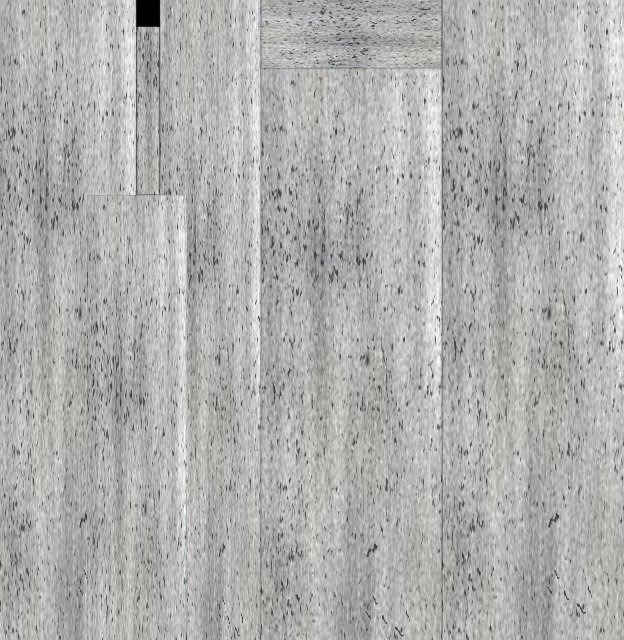
Write a Shadertoy shader that draws this texture.

```glsl
// Whitewashed, weathered wood boards of mixed sizes, with flecked grain and thin seams.

const int PANELS = 7;
const vec3 PAINT = vec3(0.745, 0.745, 0.741);
const vec3 BARE = vec3(0.17, 0.17, 0.17);
const vec3 COOL_TINT = vec3(-0.008, -0.002, 0.010);
const float SEAM_WIDTH = 0.0008;
const float FLECK_DEPTH = 0.80;
const vec2 FLECK_SCALE = vec2(38.0, 36.0);
const float FIBRE_DEPTH = 0.17;
const vec2 KNOT = vec2(0.59, 0.49);
const vec4 HOLE = vec4(0.2187, 0.9583, 0.2560, 1.1);

// Board rectangles: left, bottom, right, top. Later boards lie over earlier ones.
const vec4 BOARD[PANELS] = vec4[PANELS](
    vec4(-1.0, -1.0, 0.2187, 2.0),
    vec4(0.2560, -1.0, 0.4180, 2.0),
    vec4(0.2187, 0.6950, 0.2560, 2.0),
    vec4(0.1390, -1.0, 0.2990, 0.6950),
    vec4(0.4180, -1.0, 0.7080, 0.8930),
    vec4(0.4180, 0.8930, 0.7080, 2.0),
    vec4(0.7080, -1.0, 2.0, 2.0));

// Grain placement: left, top, width, length.
const vec4 GRAIN[PANELS] = vec4[PANELS](
    vec4(0.0, 1.0, 0.218, 1.0),
    vec4(0.256, 0.888, 0.162, 0.92),
    vec4(0.200, 1.15, 0.120, 0.80),
    vec4(0.139, 0.695, 0.160, 1.0),
    vec4(0.418, 0.888, 0.290, 0.92),
    vec4(0.418, 1.0, 0.480, 0.200),
    vec4(0.708, 1.0, 0.292, 1.0));
const float SEAM_DARK[PANELS] = float[PANELS](0.2, 0.25, 0.5, 0.12, 0.2, 0.3, 0.5);

vec2 hash2(vec2 p) {
    p = vec2(dot(p, vec2(127.1, 311.7)), dot(p, vec2(269.5, 183.3)));
    return fract(sin(p) * 43758.545);
}

// Gradient noise, roughly -0.7 to 0.7
float noise(vec2 p) {
    vec2 i = floor(p), f = p - i;
    vec2 u = f * f * f * (f * (f * 6.0 - 15.0) + 10.0);
    vec2 e = vec2(0.0, 1.0);
    float a = dot(hash2(i) * 2.0 - 1.0, f);
    float b = dot(hash2(i + e.yx) * 2.0 - 1.0, f - e.yx);
    float c = dot(hash2(i + e.xy) * 2.0 - 1.0, f - e.xy);
    float d = dot(hash2(i + e.yy) * 2.0 - 1.0, f - e.yy);
    return mix(mix(a, b, u.x), mix(c, d, u.x), u.y);
}

float blob(vec2 q, vec2 centre, vec2 radius) {
    vec2 d = (q - centre) / radius;
    return exp(-dot(d, d));
}

float segment(vec2 p, vec2 a, vec2 b) {
    vec2 pa = p - a, ba = b - a;
    return length(pa - ba * clamp(dot(pa, ba) / dot(ba, ba), 0.0, 1.0));
}

// Knot and a loose group of short cracks
float cracks(vec2 q) {
    float mark = blob(q, KNOT, vec2(0.011, 0.010));
    vec2 p = q * vec2(0.3, 1.0);
    p += 0.008 * vec2(noise(q * 60.0), noise(q * 60.0 + 9.0));
    for (int i = 0; i < 7; i++) {
        vec2 h = hash2(vec2(float(i), 4.7));
        vec2 start = vec2(0.16 + 0.09 * h.x, 0.80 + 0.15 * h.y);
        vec2 run = vec2(0.014 * (h.y - 0.35), 0.008 + 0.010 * h.x);
        mark = max(mark, 1.0 - smoothstep(0.0003, 0.0022, segment(p, start, start + run)));
    }
    return mark;
}

// Board surface; q.x runs across the grain, q.y along it from the top
vec3 wood(vec2 q) {
    vec2 w = q + vec2(0.02 * noise(q * vec2(3.0, 5.0)), 0.0);
    float broad = noise(w * vec2(4.0, 3.0) + 3.0);
    float patches = noise(w * vec2(11.0, 8.0) + 23.0);
    float band = noise(w * vec2(9.0, 1.3) + 17.0);
    float streak = noise(w * vec2(34.0, 5.0)) + 0.7 * noise(w * vec2(75.0, 18.0) + 5.0);
    float fibre = noise(w * vec2(64.0, 70.0) + 31.0) + noise(w * vec2(125.0, 120.0) + 57.0);

    // Worn patches
    float worn = 0.80 * blob(q, vec2(0.50, 0.28), vec2(0.12, 0.10))
               + 0.70 * blob(q, vec2(0.08, 0.24), vec2(0.22, 0.12))
               + 0.80 * blob(q, vec2(0.12, 0.87), vec2(0.13, 0.13))
               + 0.45 * blob(q, vec2(0.68, 0.58), vec2(0.10, 0.10))
               + 0.35 * blob(q, vec2(0.30, 0.45), vec2(0.25, 0.20));
    worn = clamp(worn + 0.24 + 0.5 * broad + 0.7 * patches, 0.0, 1.0);

    // Pale side and a grey groove
    float pale = smoothstep(0.55, 0.85, q.x) * (1.0 - smoothstep(0.35, 0.75, q.y))
               + 0.8 * blob(q, vec2(0.36, 0.78), vec2(0.12, 0.20));
    float groove = blob(q, vec2(0.52, 0.82), vec2(0.06, 0.30));

    float tone = 0.12 * broad + 0.17 * band + 0.10 * streak + FIBRE_DEPTH * fibre
               + 0.07 * pale - 0.11 * groove - 0.12 * worn;
    vec3 col = PAINT + tone + COOL_TINT * clamp(3.0 * noise(w * vec2(5.0, 2.5) + 41.0), -0.8, 1.0);

    // Dark flecks of several sizes, denser where worn
    float fleck = 0.7 * noise(w * FLECK_SCALE) + 0.8 * noise(w * FLECK_SCALE * 2.1 + 13.0)
                + 0.5 * noise(w * FLECK_SCALE * 3.7 + 29.0);
    float limit = mix(0.25, 0.03, worn);
    float dark = FLECK_DEPTH * smoothstep(limit, limit + 0.48, fleck);
    return mix(col, BARE, max(dark, 0.85 * cracks(q)));
}

// Signed distance inside a rectangle, positive within
float inside(vec2 p, vec4 r) {
    vec2 d = min(p - r.xy, r.zw - p);
    return min(d.x, d.y);
}

void mainImage(out vec4 fragColor, in vec2 fragCoord) {
    vec2 uv = fragCoord / iResolution.xy;
    float pixel = 1.0 / iResolution.y;

    // Topmost board at this point
    int board = 0;
    for (int i = 1; i < PANELS; i++) {
        if (inside(uv, BOARD[i]) >= 0.0) board = i;
    }
    vec4 g = GRAIN[board];
    vec2 q = vec2(uv.x - g.x, g.y - uv.y) / g.zw;
    if (board == 5) q = q.yx;

    vec3 col = wood(q);
    float edge = inside(uv, BOARD[board]);
    col *= 1.0 - SEAM_DARK[board] * (1.0 - smoothstep(0.0, SEAM_WIDTH + pixel, edge));
    col *= 1.0 - smoothstep(-0.5 * pixel, 0.5 * pixel, inside(uv, HOLE));
    fragColor = vec4(clamp(col, 0.0, 1.0), 1.0);
}
```
